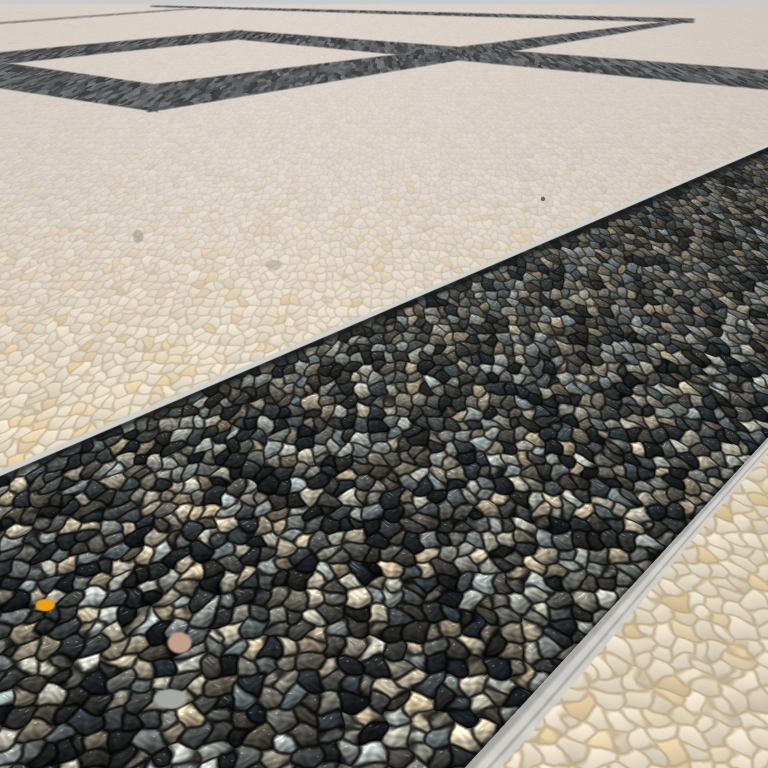
Reproduce this texture procedurally as a Shadertoy shader.

```glsl
vec2 hash2(vec2 p) {
    vec3 q = fract(p.xyx * vec3(0.1031, 0.1030, 0.0973));
    q += dot(q, q.yzx + 33.33);
    return fract((q.xx + q.yz) * q.zy);
}

// Cellular stones: offset from the centre, gap distance, random tone
vec4 pebbles(vec2 p, out vec2 seed) {
    vec2 cell = floor(p), offset = vec2(0.0);
    float nearest = 9.0, second = 9.0;
    for (int j = -1; j <= 1; j++)
    for (int i = -1; i <= 1; i++) {
        vec2 id = cell + vec2(i, j);
        vec2 h = hash2(id), k = hash2(id + 71.7);
        vec2 r = p - id - 0.12 - 0.76 * h;
        float a = 6.283 * k.x, c = cos(a), s = sin(a);
        vec2 q = vec2(c * r.x + s * r.y, c * r.y - s * r.x) * vec2(0.88, 1.15);
        float d = mix(length(q), max(abs(q.x), abs(q.y)), 0.4) - 0.22 * k.y;
        if (d < nearest) {
            second = nearest;
            nearest = d;
            offset = r;
            seed = hash2(id + 19.3);
        } else second = min(second, d);
    }
    return vec4(offset, second - nearest, seed.x);
}

float ripple(vec2 p) {
    return sin(p.x + 1.7 * sin(p.y * 0.8)) * sin(p.y * 1.2 + 1.4 * sin(p.x * 0.7));
}

// Tapered band between a and b; z is the half height
float band(vec2 p, vec3 a, vec3 b, float soft) {
    float t = (p.x - a.x) / (b.x - a.x);
    vec3 m = mix(a, b, clamp(t, 0.0, 1.0));
    float ends = smoothstep(-0.01, 0.0, t) * smoothstep(1.01, 1.0, t);
    return ends * smoothstep(soft, -soft, abs(p.y - m.y) - m.z);
}

float farPattern(vec2 p) {
    float s = 0.0016;
    float m = band(p, vec3(0.0, 0.924, 0.008), vec3(0.315, 0.955, 0.006), s);
    m = max(m, band(p, vec3(0.305, 0.955, 0.006), vec3(1.01, 0.895, 0.013), s));
    m = max(m, band(p, vec3(-0.02, 0.905, 0.017), vec3(0.205, 0.872, 0.018), s));
    m = max(m, band(p, vec3(0.195, 0.872, 0.018), vec3(0.9, 0.974, 0.002), s));
    m = max(m, band(p, vec3(0.2, 0.992, 0.001), vec3(0.9, 0.973, 0.003), s));
    return max(m, 0.6 * band(p, vec3(0.0, 0.97, 0.0015), vec3(0.28, 0.991, 0.001), s));
}

vec3 darkStone(vec4 st, vec2 seed, vec2 g, float near) {
    float tone = mix(0.32, pow(st.w, 1.25), mix(0.45, 1.0, near));
    vec3 c = mix(vec3(0.085, 0.095, 0.105), vec3(0.65, 0.64, 0.6), tone);
    c *= mix(vec3(0.92, 1.0, 1.06), vec3(1.08, 1.0, 0.89), seed.y);
    float body = smoothstep(0.0, 0.32, st.z);
    float light = 1.0 + 0.6 * st.y - 0.25 * st.x + 0.2 * ripple(g * 7.0 + seed * 20.0);
    c *= mix(0.85, mix(0.28, 1.14, body) * light, mix(0.4, 1.0, near));
    // Wet glints on the upper faces
    float glint = smoothstep(0.72, 0.95, ripple(g * 9.0 + seed * 40.0));
    return c + 0.22 * glint * body * smoothstep(-0.1, 0.3, st.y);
}

vec3 paleStone(vec4 st, vec2 seed, vec2 uv, float near) {
    vec3 c = mix(vec3(0.91, 0.87, 0.79), vec3(0.86, 0.825, 0.795), smoothstep(0.4, 0.85, uv.y));
    c *= 0.97 + 0.04 * sin(uv.x * 3.0 + 0.4);
    float amount = mix(0.12, 1.0, near);
    c += amount * (0.09 * (st.w - 0.5) + 0.1 * st.y);
    c = mix(c, c * vec3(0.97, 0.87, 0.68), amount * smoothstep(0.76, 1.0, seed.y) * 0.7);
    float gap = 1.0 - smoothstep(0.0, 0.3, st.z);
    return mix(c, vec3(0.7, 0.62, 0.49), gap * amount * 0.65);
}

float spot(vec2 uv, vec2 centre, vec2 radius) {
    return smoothstep(1.15, 0.8, length((uv - centre) / radius));
}

vec3 floorColor(vec2 uv) {
    // Receding floor with stones that shrink towards the horizon
    float depth = max(1.1 - uv.y, 0.08);
    vec2 g = 36.0 * vec2((uv.x - 0.5) / depth, -1.2 * log(depth));
    g += 0.09 * vec2(sin(g.y * 4.1), sin(g.x * 3.7));
    vec2 seed;
    vec4 st = pebbles(g, seed);
    float near = smoothstep(0.12, 0.85, depth);
    float soft = 0.0012;
    float upper = uv.y - 0.382 - 0.427 * uv.x;
    float lower = uv.y - 1.09 * (uv.x - 0.605);

    vec3 pale = paleStone(st, seed, uv, near);
    vec3 dark = darkStone(st, seed, g, near);
    dark = mix(dark, vec3(0.9, 0.62, 0.08), spot(uv, vec2(0.059, 0.212), vec2(0.013, 0.008)));
    dark = mix(dark, vec3(0.76, 0.62, 0.55), spot(uv, vec2(0.234, 0.163), vec2(0.016, 0.014)));
    dark = mix(dark, vec3(0.64, 0.65, 0.64), spot(uv, vec2(0.222, 0.09), vec2(0.022, 0.013)));

    // Smudges on the pale field, then the distant bands
    float smudge = spot(uv, vec2(0.18, 0.692), vec2(0.007, 0.009)) * 0.25;
    smudge += spot(uv, vec2(0.357, 0.655), vec2(0.012, 0.007)) * 0.15;
    smudge += spot(uv, vec2(0.707, 0.741), vec2(0.003)) * 0.8;
    pale = mix(pale, vec3(0.3), smudge);
    vec3 slate = vec3(0.35, 0.355, 0.36) + 0.24 * (st.w - 0.5);
    pale = mix(pale, slate, farPattern(uv));

    // Dark strip between the two edges
    float strip = smoothstep(soft, -soft, upper) * smoothstep(-soft, soft, lower);
    vec3 c = mix(pale, dark, strip);

    // Upper trim and the shadow beneath it
    float shade = smoothstep(-0.016, -0.004, upper) * smoothstep(0.002, -0.002, upper);
    c = mix(c, vec3(0.09, 0.095, 0.1), 0.8 * shade);
    float thin = mix(0.004, 0.0025, uv.x);
    c = mix(c, vec3(0.81, 0.81, 0.8), smoothstep(thin + soft, thin - soft, abs(upper - 0.002)));

    // Lower trim, wider close by, with a bright bevel
    float wide = mix(0.05, 0.02, smoothstep(0.0, 0.43, uv.y));
    float across = -lower / wide;
    float metal = smoothstep(-0.05, 0.05, across) * smoothstep(1.05, 0.95, across);
    vec3 steel = mix(vec3(0.66, 0.66, 0.65), vec3(0.82, 0.81, 0.79), smoothstep(0.2, 0.4, across));
    steel -= 0.14 * smoothstep(0.12, 0.0, abs(across - 0.68));
    c = mix(c, steel + 0.02 * ripple(uv * 90.0), metal);
    c *= 1.0 - 0.45 * smoothstep(0.012, 0.0, lower) * step(0.0, lower);

    return mix(c, vec3(0.79, 0.8, 0.8), smoothstep(0.993, 0.996, uv.y));
}

void mainImage(out vec4 fragColor, in vec2 fragCoord) {
    vec3 sum = vec3(0.0);
    for (int k = 0; k < 4; k++) {
        vec2 jitter = vec2(k % 2, k / 2) * 0.5 - 0.25;
        sum += floorColor((fragCoord + jitter) / iResolution.xy);
    }
    fragColor = vec4(clamp(sum * 0.25, 0.0, 1.0), 1.0);
}
```
